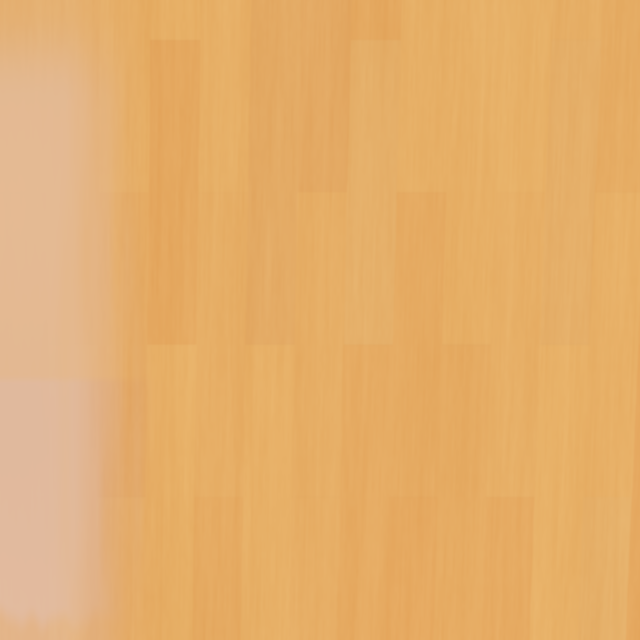
This texture is drawn by a Shadertoy shader. Its source:

```glsl
#define STRIP_WIDTH 0.0785
#define TAPER 0.042
#define PLANK_LENGTH 0.476
#define JOINT_OFFSET 0.9375
#define TONE_SPREAD 0.62
#define GRAIN 0.034
#define SEAM_DARKNESS 0.007
#define EDGE_SOFTNESS 0.0022
#define GLARE_REACH 0.235
#define GLARE_STEP 0.407

const vec3 HONEY = vec3(0.902, 0.680, 0.396);
const vec3 AMBER = vec3(0.894, 0.642, 0.358);
const vec3 STRAW = vec3(0.912, 0.702, 0.412);
const vec3 GLARE = vec3(0.892, 0.730, 0.590);
const vec3 COOL_GLARE = vec3(0.882, 0.735, 0.640);

float hash(vec2 p) {
    return fract(sin(dot(p, vec2(127.1, 311.7))) * 43758.5453);
}

float noise(vec2 p) {
    vec2 cell = floor(p), f = fract(p);
    f = f * f * (3.0 - 2.0 * f);
    return mix(mix(hash(cell), hash(cell + vec2(1, 0)), f.x),
               mix(hash(cell + vec2(0, 1)), hash(cell + vec2(1, 1)), f.x), f.y);
}

// Flat tone of one plank in a strip
vec3 plankTone(float strip, float row) {
    float tone = (hash(vec2(strip, row) + 3.7) - 0.5) * TONE_SPREAD * 2.0;
    vec3 color = mix(HONEY, tone < 0.0 ? AMBER : STRAW, abs(tone));
    float pale = step(0.88, hash(vec2(row + 9.0, strip)));
    return color + pale * vec3(-0.006, 0.0, 0.010);
}

// Plank rows along a strip, with joints staggered by half a length
vec3 stripColor(float strip, float y, float soft) {
    float along = (y - JOINT_OFFSET) / PLANK_LENGTH + 0.5 * mod(strip + 1.0, 2.0);
    float row = floor(along + 0.5);
    float toJoint = (along - row) * PLANK_LENGTH;
    vec3 color = mix(plankTone(strip, row - 1.0), plankTone(strip, row),
                     smoothstep(-soft, soft, toJoint));
    float worn = hash(vec2(strip + 4.0, row));
    return color * (1.0 - worn * SEAM_DARKNESS * (1.0 - smoothstep(0.0, 2.0 * soft, abs(toJoint))));
}

// Strips narrow slightly towards the bottom
vec3 floorColor(vec2 uv, float soft) {
    float width = STRIP_WIDTH * (1.0 - TAPER * (1.0 - uv.y));
    float across = uv.x / width;
    float edge = floor(across + 0.5);
    float toEdge = (across - edge) * width;
    vec3 color = mix(stripColor(edge - 1.0, uv.y, soft), stripColor(edge, uv.y, soft),
                     smoothstep(-soft, soft, toEdge));

    // Long grain: broad bands, fine fibres and short pores
    float bands = noise(vec2(across * 2.6, uv.y * 2.0)) - 0.5;
    float fibres = noise(vec2(across * 9.0, uv.y * 5.0) + 17.0) - 0.5;
    float fine = noise(vec2(across * 21.0, uv.y * 16.0) + 31.0) - 0.5;
    float pores = noise(vec2(across * 15.0, uv.y * 75.0) + 53.0) - 0.5;
    float grain = 0.42 * bands + 0.34 * fibres + 0.32 * fine + 0.16 * pores;
    return color + grain * GRAIN * vec3(0.6, 1.3, 1.6);
}

// Soft window reflection along the left side
vec3 addGlare(vec3 color, vec2 uv) {
    float streak = noise(uv * vec2(60.0, 5.0)) - 0.5;
    float drift = noise(uv * vec2(5.0, 4.0) + 2.0) - 0.5;
    float x = uv.x + 0.03 * streak + 0.04 * drift;
    float lower = 1.0 - smoothstep(GLARE_STEP - 0.008, GLARE_STEP + 0.008, uv.y);
    float mask = 1.0 - smoothstep(0.075, GLARE_REACH, x);
    float fade = 1.0 - 0.7 * smoothstep(0.84, 1.0, uv.y);
    fade *= mix(0.65, 1.0, smoothstep(0.0, 0.045, uv.y + 0.05 * streak));
    color = mix(color, mix(GLARE, COOL_GLARE, lower), 0.92 * mask * fade);

    // Dim, warm rim beside the lower reflection
    float rim = smoothstep(0.10, 0.16, uv.x) * (1.0 - smoothstep(0.19, 0.29, uv.x));
    return color - rim * (0.35 + 0.65 * lower) * vec3(0.010, 0.022, 0.012);
}

void mainImage(out vec4 fragColor, in vec2 fragCoord) {
    vec2 uv = fragCoord / iResolution.xy;
    float soft = max(EDGE_SOFTNESS, 0.75 / iResolution.y);
    vec3 color = addGlare(floorColor(uv, soft), uv);
    // Broad unevenness of the light
    color += 0.010 * (noise(uv * 3.0 + 11.0) - 0.5);
    fragColor = vec4(clamp(color, 0.0, 1.0), 1.0);
}
```
